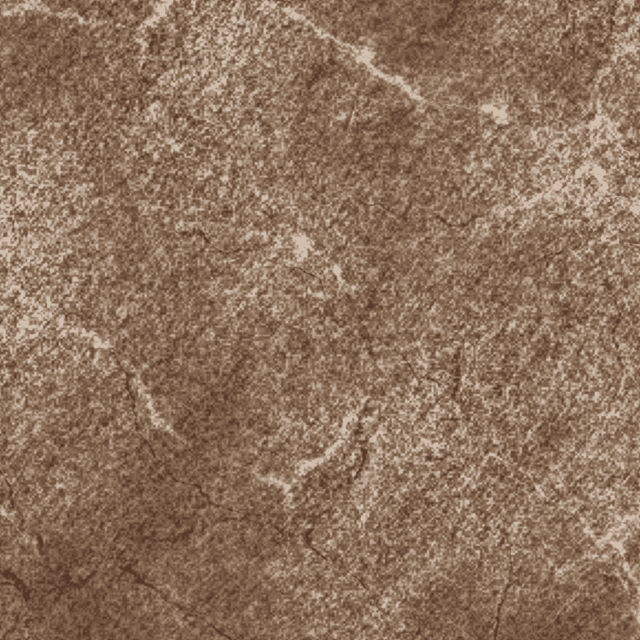
A WebGL 2 fragment shader for this texture:

```glsl
#version 300 es
precision highp float;
// Brown polished marble: a fine speckled grain over soft diagonal mottling,
// crossed by broken pale veins, hairline threads and dark cracks.
// Veins are borders of warped cellular noise, faded in and out by slow noise.

uniform vec2 u_resolution;
out vec4 fragColor;

const vec3 DARK  = vec3(0.36, 0.25, 0.18);
const vec3 MID   = vec3(0.55, 0.44, 0.35);
const vec3 LIGHT = vec3(0.80, 0.72, 0.65);

const float BASE_TONE    = -0.16;  // -1 is DARK, 0 is MID, 1 is LIGHT
const float GRAIN_GAIN   = 2.7;
const float MOTTLE_GAIN  = 1.4;
const float STREAK_GAIN  = 0.8;
const float VEIN_GAIN    = 0.95;
const float THREAD_GAIN  = 0.60;
const float CRACK_GAIN   = 0.85;
const float VEIN_WIDTH   = 0.016;
const float THREAD_WIDTH = 0.008;
const float HAIR_WIDTH   = 0.006;
const float CRACK_WIDTH  = 0.008;
const float VEIN_ANGLE   = -0.70;  // veins fall to the right
const float STREAK_ANGLE = 0.85;   // streaks and fibres rise to the right

vec2 hash2(vec2 p) {
    vec3 q = fract(p.xyx * vec3(0.1031, 0.1030, 0.0973));
    q += dot(q, q.yzx + 33.33);
    return fract((q.xx + q.yz) * q.zy);
}

float noise(vec2 p) {
    vec2 i = floor(p), f = fract(p);
    f = f * f * (3.0 - 2.0 * f);
    float low  = mix(hash2(i).x, hash2(i + vec2(1, 0)).x, f.x);
    float high = mix(hash2(i + vec2(0, 1)).x, hash2(i + vec2(1, 1)).x, f.x);
    return mix(low, high, f.y);
}

float fbm(vec2 p) {
    float sum = 0.0, weight = 0.533;
    for (int i = 0; i < 4; i++) {
        sum += weight * noise(p);
        p = mat2(1.6, 1.2, -1.2, 1.6) * p + 17.3;
        weight *= 0.5;
    }
    return sum;
}

// Coordinates along and across a direction
vec2 align(vec2 p, float angle) {
    float c = cos(angle), s = sin(angle);
    return vec2(c * p.x + s * p.y, c * p.y - s * p.x);
}

// Gap between the two nearest cell points: zero on cell borders
float cellGap(vec2 p) {
    vec2 cell = floor(p);
    float first = 8.0, second = 8.0;
    for (int y = -1; y <= 1; y++)
    for (int x = -1; x <= 1; x++) {
        vec2 c = cell + vec2(x, y);
        float d = length(c + hash2(c) - p);
        second = min(second, max(first, d));
        first = min(first, d);
    }
    return second - first;
}

// Border line of a cell network, width in canvas units
float network(vec2 p, float scale, float width, float seed) {
    float gap = cellGap(p * scale + seed) / scale;
    return 1.0 - smoothstep(0.0, width, gap);
}

void main() {
    vec2 p = gl_FragCoord.xy / u_resolution.y;

    // Broad bends plus small jagged wobble
    vec2 bend = vec2(fbm(p * 3.5 + 4.0), fbm(p * 3.5 + 41.0)) - 0.5;
    vec2 jag = vec2(fbm(p * 28.0 + 7.0), fbm(p * 28.0 + 63.0)) - 0.5;
    vec2 w = p + 0.22 * bend + 0.035 * jag;
    vec2 along = align(w, VEIN_ANGLE) * vec2(0.65, 1.0);
    vec2 streak = align(p + 0.08 * bend, STREAK_ANGLE);

    // Mottling and grain; pale ground carries stronger speckle
    float mottle = fbm(p * 3.2 + 11.0) - 0.5;
    float smear = fbm(streak * vec2(4.0, 15.0) + 29.0) - 0.5;
    float fibre = noise(streak * vec2(55.0, 230.0));
    float grain = 0.45 * noise(p * 290.0) + 0.30 * noise(p * 145.0 + 9.0)
                + 0.25 * fibre - 0.5;
    float tone = BASE_TONE + MOTTLE_GAIN * mottle + STREAK_GAIN * smear
               + GRAIN_GAIN * grain * (1.0 + 1.2 * mottle);

    // Slow masks decide where each kind of line shows
    float zone = smoothstep(0.42, 0.62, fbm(p * 3.0 + 83.0));
    float patchy = smoothstep(0.32, 0.62, fbm(p * 22.0 + 5.0));
    float present = smoothstep(0.38, 0.56, fbm(p * 4.0 + 52.0));

    // Pale veins with crumbled patches beside them
    float vein = network(along, 3.2, VEIN_WIDTH * (0.35 + patchy), 3.7) * present;
    float halo = network(along, 3.2, 0.10, 3.7) * present * zone;
    float crumbs = halo * smoothstep(0.50, 0.68, fbm(p * 38.0 + 71.0));
    float thread = network(w + 0.02 * jag, 8.0, THREAD_WIDTH, 21.3) * zone * patchy;
    float hair = network(along + 0.02 * jag, 19.0, HAIR_WIDTH, 47.1)
               * zone * smoothstep(0.40, 0.62, fbm(p * 9.0 + 37.0));
    tone += VEIN_GAIN * (vein * (0.45 + 0.55 * patchy) + 0.75 * crumbs) + 0.16 * halo;
    tone += THREAD_GAIN * (thread + 0.8 * hair);

    // Dark cracks, broken along their length
    float cracked = smoothstep(0.47, 0.62, fbm(p * 3.6 + 97.0));
    float crack = network(along, 4.3, CRACK_WIDTH, 68.9) * cracked;
    tone -= CRACK_GAIN * crack * (0.4 + 0.6 * patchy) * (1.0 - vein);

    tone = clamp(tone, -1.15, 1.1);
    vec3 colour = MID + max(tone, 0.0) * (LIGHT - MID) + min(tone, 0.0) * (MID - DARK);
    fragColor = vec4(colour, 1.0);
}
```
